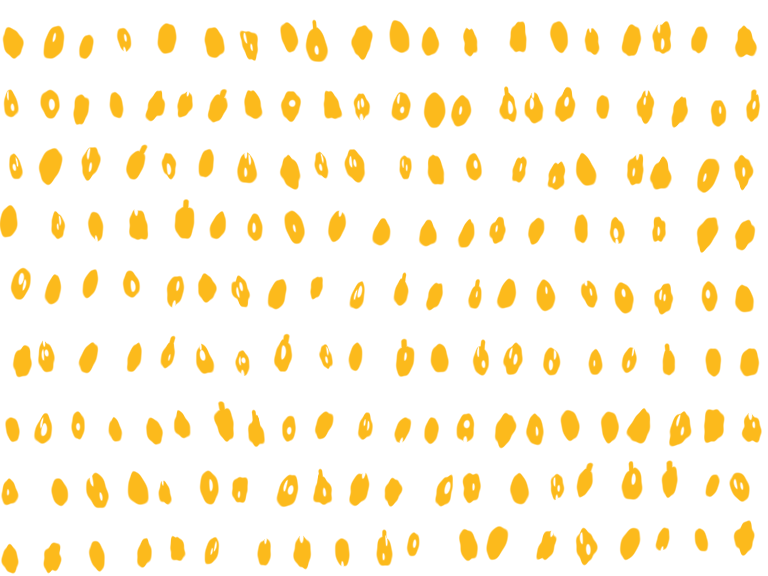
Give the GLSL for this pattern, as a Shadertoy shader.

```glsl
// Nine loose rows of hand-inked amber dabs, some with white gaps, on white paper.
#define ROWS 9
#define PAPER vec3(1.0)
#define INK vec3(0.99, 0.73, 0.11)
#define MIN_RADIUS vec2(0.0095, 0.0185)
#define MAX_RADIUS vec2(0.0185, 0.0310)
#define X_JITTER 0.40
#define Y_JITTER 0.014
#define ROW_TILT 0.026
#define GAP_CHANCE 0.43
#define SPUR_CHANCE 0.09
#define NOTCH_CHANCE 0.14
#define EDGE_SOFTNESS 0.0036

// Dabs in each row, from the top down
const float DABS[ROWS] = float[ROWS](20., 22., 20., 19., 20., 20., 22., 20., 19.);

vec4 hash4(vec3 seed) {
    vec4 h = fract(seed.xyzx * vec4(0.1031, 0.1030, 0.0973, 0.1099));
    h += dot(h, h.wzxy + 33.33);
    return fract((h.xxyz + h.yzzw) * h.zywx);
}

// Approximate distance to an ellipse; the level swells or shrinks its outline
float ellipse(vec2 p, vec2 radius, float level) {
    float k = length(p / radius);
    float slope = length(p / (radius * radius));
    return k * (k - level) / max(slope, 0.001);
}

float capsule(vec2 p, vec2 a, vec2 b, float radius) {
    vec2 ab = b - a;
    float t = clamp(dot(p - a, ab) / dot(ab, ab), 0.0, 1.0);
    return length(p - a - ab * t) - radius;
}

// A curved sliver left bare inside a dab, placed in units of its radius
float sliver(vec2 p, vec2 radius, vec2 centre, vec2 size, float bend) {
    vec2 q = p / radius - centre;
    q.x += bend * q.y * q.y;
    return ellipse(q * radius, size * radius, 1.0);
}

float dab(vec2 p, vec2 id) {
    vec4 form = hash4(vec3(id, 3.0));
    vec4 wave = hash4(vec3(id, 11.0));
    vec4 kind = hash4(vec3(id, 23.0));
    vec4 gap = hash4(vec3(id, 37.0));

    // Size, slant and egg-like taper
    float bulk = 0.5 * (form.x + form.y);
    vec2 radius = mix(MIN_RADIUS, MAX_RADIUS, vec2(mix(bulk, form.x, 0.6), bulk));
    p.x -= p.y * mix(-0.20, 0.28, form.z);
    p.x /= 1.0 - mix(-0.15, 0.32, form.w) * clamp(p.y / radius.y, -1.0, 1.0);

    // Uneven outline from layered sines
    float angle = atan(p.y / radius.y, p.x / radius.x);
    float rough = mix(0.4, 1.5, kind.w * kind.w);
    float level = 1.0 + rough * (0.055 * sin(3.0 * angle + 6.28 * wave.x)
                               + 0.050 * sin(4.0 * angle + 6.28 * wave.y)
                               + 0.035 * sin(7.0 * angle + 6.28 * wave.z));
    float d = ellipse(p, radius, level);

    // Pen spur above, or a nick between two strokes
    if (kind.x < SPUR_CHANCE) {
        vec2 tip = radius * vec2(wave.w - 0.5, 1.25);
        d = min(d, capsule(p, vec2(0.0), tip, 0.0045));
    } else if (kind.x < SPUR_CHANCE + NOTCH_CHANCE) {
        float side = wave.w < 0.65 ? 1.0 : -1.0;
        vec2 nick = radius * vec2(0.5 * form.z - 0.25, 1.05 * side);
        d = max(d, -ellipse(p - nick, radius * vec2(0.22, 0.42), 1.0));
    }

    // Bare paper inside the loop of the pen
    if (kind.y < GAP_CHANCE) {
        vec2 centre = mix(vec2(-0.25, -0.40), vec2(0.30, 0.35), gap.xy);
        vec2 size = mix(vec2(0.13, 0.22), vec2(0.36, 0.50), gap.z * gap.zw);
        d = max(d, -sliver(p, radius, centre, size, gap.w - 0.5));
        if (kind.z < 0.35) {
            vec2 second = vec2(centre.x > 0.0 ? -0.42 : 0.42, 0.30 - centre.y);
            d = max(d, -sliver(p, radius, second, vec2(0.15, 0.34), 0.5 * sign(second.x)));
        }
    }
    return d;
}

void mainImage(out vec4 fragColor, in vec2 fragCoord) {
    vec2 uv = fragCoord / iResolution.y;
    float aspect = iResolution.x / iResolution.y;
    float nearRow = floor((1.0 - uv.y) * float(ROWS));
    float d = 1.0;

    // Nearest dabs in this row and its neighbours
    for (int j = -1; j <= 1; j++) {
        float row = nearRow + float(j);
        if (row < 0.0 || row >= float(ROWS)) continue;
        float count = DABS[int(row)];
        float pitch = aspect / count;
        float drop = 0.013 + 0.007 * cos(1.257 * (row - 1.0));
        float tilt = ROW_TILT * sin(0.6 * (row - 0.6));
        for (int i = -1; i <= 1; i++) {
            float column = floor(uv.x / pitch) + float(i);
            if (column < 0.0 || column >= count) continue;
            vec4 shift = hash4(vec3(column, row, 53.0)) - 0.5;
            float x = (column + 0.4 + X_JITTER * shift.x) * pitch;
            float y = 1.0 - (row + 0.5) / float(ROWS) - drop;
            y += Y_JITTER * shift.y - tilt * (x / aspect - 0.5);
            d = min(d, dab(uv - vec2(x, y), vec2(column, row)));
        }
    }

    float edge = max(0.5 * EDGE_SOFTNESS, 0.7 / iResolution.y);
    fragColor = vec4(mix(INK, PAPER, smoothstep(-edge, edge, d)), 1.0);
}
```
